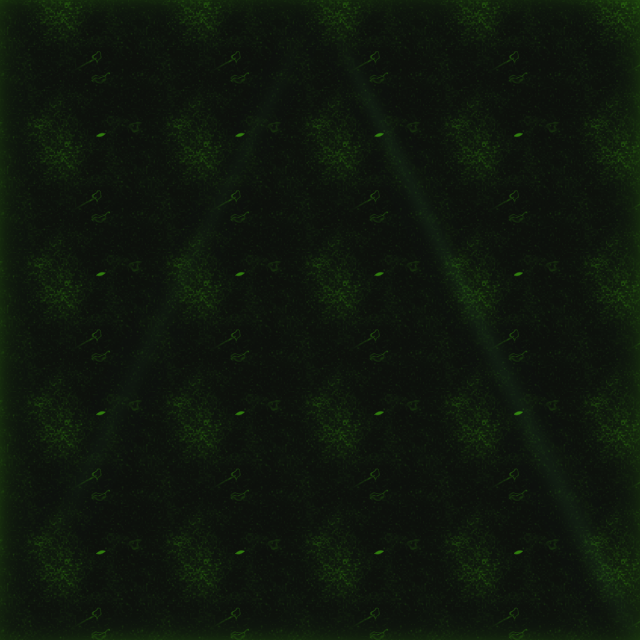
Reproduce this pattern procedurally as a Shadertoy shader.

```glsl
const float TILES = 4.6;
const vec2 TILE_SHIFT = vec2(0.12, 0.629);
const vec3 BASE = vec3(0.049, 0.064, 0.049);
const vec3 MOSS = vec3(0.21, 0.56, 0.05);

float hash(vec2 p) {
    vec3 h = fract(p.xyx * 0.1031);
    h += dot(h, h.yzx + 33.33);
    return fract((h.x + h.y) * h.z);
}

// Value noise that wraps after a whole number of cells
float noise(vec2 p, float period) {
    vec2 i = floor(p), f = fract(p);
    f = f * f * (3.0 - 2.0 * f);
    vec2 a = mod(i, period), b = mod(i + 1.0, period);
    return mix(mix(hash(a), hash(vec2(b.x, a.y)), f.x),
               mix(hash(vec2(a.x, b.y)), hash(b), f.x), f.y);
}

float fbm(vec2 q, float freq) {
    float sum = 0.0, amp = 0.5;
    for (int i = 0; i < 4; i++) {
        sum += amp * noise(q * freq, freq);
        freq *= 2.0;
        amp *= 0.5;
    }
    return sum / 0.9375;
}

// Offset to a centre inside the repeating tile
vec2 wrapDelta(vec2 q, vec2 centre) {
    vec2 d = q - centre;
    return d - round(d);
}

float softBlob(vec2 q, vec2 centre, vec2 radius) {
    vec2 d = wrapDelta(q, centre) / radius;
    return exp(-dot(d, d));
}

float segmentDist(vec2 p, vec2 a, vec2 b) {
    vec2 ab = b - a;
    return length(p - a - ab * clamp(dot(p - a, ab) / dot(ab, ab), 0.0, 1.0));
}

float stroke(float dist, float halfWidth, float px) {
    return 1.0 - smoothstep(halfWidth - px, halfWidth + px, dist);
}

float mossPatch(vec2 q) {
    vec2 warp = vec2(fbm(q, 6.0), fbm(q + 0.37, 6.0)) - 0.5;
    vec2 p = q + warp * 0.16;
    float m = 0.75 * softBlob(p, vec2(0.20, 0.31), vec2(0.10, 0.12));
    m = max(m, softBlob(p, vec2(0.36, 0.46), vec2(0.10, 0.16)));
    m = max(m, 0.65 * softBlob(p, vec2(0.26, 0.44), vec2(0.13, 0.16)));
    m = max(m, 0.40 * softBlob(p, vec2(0.30, 0.62), vec2(0.15, 0.10)));
    m = max(m, 0.42 * softBlob(p, vec2(0.30, 0.16), vec2(0.11, 0.08)));
    m = max(m, 0.25 * softBlob(p, vec2(0.44, 0.09), vec2(0.12, 0.05)));
    float ridge = 1.0 - abs(2.0 * noise(p * 22.0, 22.0) - 1.0);
    return m * (0.55 + 0.35 * ridge + 0.5 * (fbm(q, 9.0) - 0.3));
}

float scratches(vec2 q, float px) {
    vec2 p = q + 0.035 * (vec2(noise(q * 32.0, 32.0), noise(q * 32.0 + 9.0, 32.0)) - 0.5);
    float wear = 0.35 + 0.9 * noise(q * 60.0, 60.0);
    float tail = smoothstep(0.36, 0.55, q.x);
    float ink = 0.42 * tail * stroke(segmentDist(q, vec2(0.395, 0.886), vec2(0.57, 0.79)), 0.005, px);
    // Hooked head at the end of the long scratch
    float hook = abs(length((p - vec2(0.578, 0.783)) / vec2(0.6, 1.0)) - 0.034);
    ink = max(ink, 0.38 * stroke(hook, 0.009, px));
    // Short tangle below
    ink = max(ink, 0.40 * stroke(segmentDist(p, vec2(0.54, 0.955), vec2(0.67, 0.905)), 0.005, px));
    float loopDist = abs(length((p - vec2(0.59, 0.935)) / vec2(1.3, 0.7)) - 0.033);
    ink = max(ink, 0.30 * stroke(loopDist, 0.006, px));
    // Faint curl
    float curl = abs(length(p - vec2(0.85, 0.28)) - 0.031);
    return wear * max(ink, 0.20 * stroke(curl, 0.009, px));
}

float leaf(vec2 q, float px) {
    vec2 d = q - vec2(0.605, 0.341);
    d.y += 0.25 * d.x;
    float halfWidth = 0.012 * (1.0 - pow(d.x / 0.034, 2.0));
    return stroke(abs(d.y), halfWidth, px) * step(abs(d.x), 0.034);
}

float specks(vec2 q, float cells, float px) {
    vec2 id = floor(q * cells);
    vec2 centre = 0.25 + 0.5 * vec2(hash(id + 17.0), hash(id + 53.0));
    float dist = length(fract(q * cells) - centre) / cells;
    float chance = smoothstep(0.78, 1.0, hash(id + 91.0));
    return chance * stroke(dist, 0.005, px);
}

float beam(vec2 page, float side, float reach) {
    float dist = abs(side * (page.x - 0.5) - 0.493 * page.y) * 0.897;
    float width = 0.012 + 0.008 * page.y;
    float fade = smoothstep(0.0, 0.18, page.y) * (1.0 - smoothstep(reach - 0.2, reach, page.y));
    return fade * exp(-pow(dist / width, 2.0));
}

void mainImage(out vec4 fragColor, in vec2 fragCoord) {
    vec2 uv = fragCoord / iResolution.xy;
    vec2 page = vec2(uv.x, 1.0 - uv.y);
    vec2 q = fract(page * TILES - TILE_SHIFT);
    float px = TILES / iResolution.y;

    // Repeating moss, marks and dust
    float grain = noise(q * 92.0, 92.0);
    float smudge = smoothstep(0.52, 0.8, fbm(q + 0.61, 7.0));
    float ink = 0.30 * mossPatch(q) * (0.25 + 1.5 * grain * grain);
    ink += 0.09 * pow(grain, 5.0) + 0.07 * smudge * grain;
    ink += 0.22 * specks(q, 27.0, px);
    ink = max(ink, scratches(q, px));
    ink = max(ink, 0.85 * leaf(q, px));

    // Glow along the canvas border
    vec2 edge = min(uv, 1.0 - uv);
    float glow = exp(-edge.x / 0.017) + exp(-edge.y / 0.014);
    ink += 0.17 * glow * (0.65 + 0.6 * noise(uv * 5.0, 64.0));

    // Two faint diagonal beams from the top centre
    float light = beam(page, 1.0, 1.08) + 0.55 * beam(page, -1.0, 0.92);
    vec3 color = mix(BASE, MOSS, clamp(ink, 0.0, 1.0));
    color += light * vec3(0.016, 0.044, 0.018);
    fragColor = vec4(color, 1.0);
}
```
